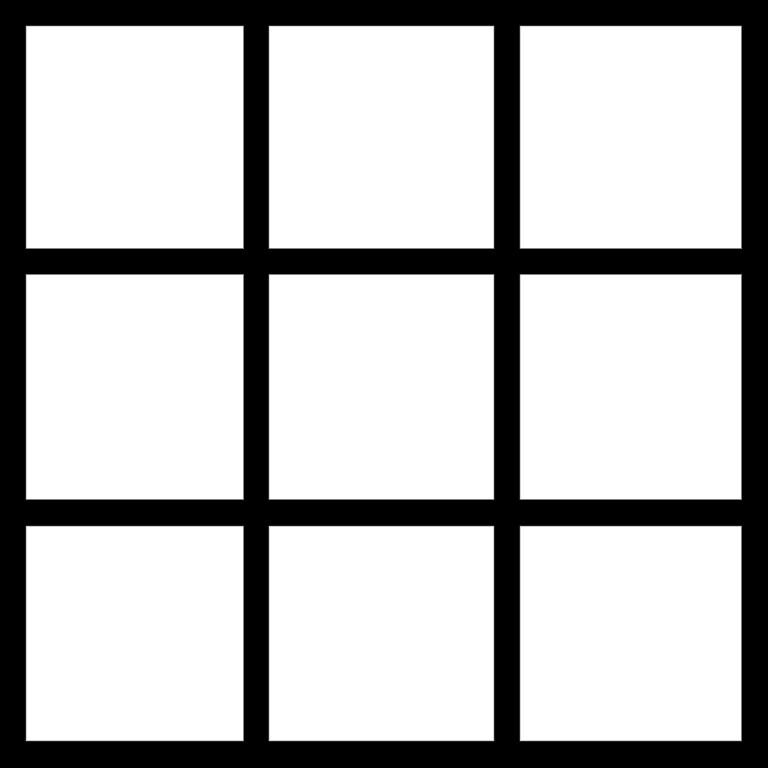
A WebGL 1 fragment shader for this pattern:

```glsl
precision highp float;
// Three by three white square panes separated and framed by thick black bars.
// Each pane is a soft-edged box; quadratics in the cell index give the slightly
// uneven pane centres and sizes across and down.

uniform vec2 u_resolution;

// Signed distance to an axis-aligned box, negative inside.
float boxDistance(vec2 p, vec2 halfSize) {
    vec2 d = abs(p) - halfSize;
    return length(max(d, 0.0)) + min(max(d.x, d.y), 0.0);
}

void main() {
    vec2 uv = gl_FragCoord.xy / u_resolution;
    float softness = max(0.0013, 0.6 / min(u_resolution.x, u_resolution.y));

    // Nearest pane edge over the grid, with cell indices from -1 to 1.
    float paneDistance = 1.0;
    for (int row = -1; row <= 1; row++) {
        for (int column = -1; column <= 1; column++) {
            vec2 cell = vec2(float(column), float(row));
            vec2 centre = vec2(0.4967, 0.4961) + vec2(0.3229, 0.3231) * cell
                        + vec2(0.0017, 0.0021) * cell * cell;
            vec2 halfSize = vec2(0.1465) + vec2(0.0013, 0.0025) * cell
                          - vec2(0.0036, 0.0041) * cell * cell;
            paneDistance = min(paneDistance, boxDistance(uv - centre, halfSize));
        }
    }

    // White panes over black bars.
    float pane = 1.0 - smoothstep(-softness, softness, paneDistance);
    gl_FragColor = vec4(vec3(pane), 1.0);
}
```
